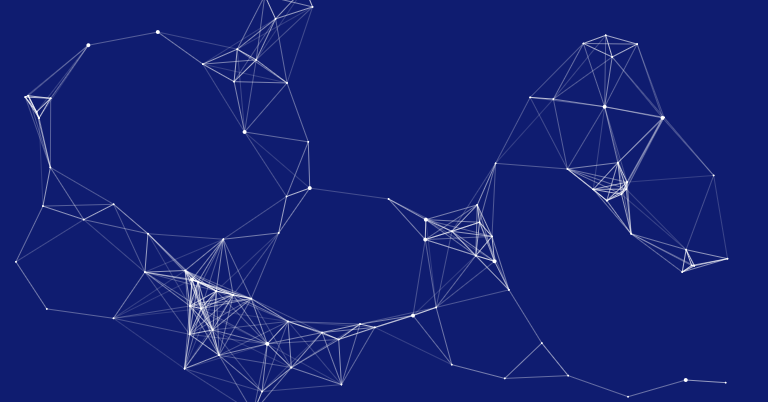
Write a Shadertoy shader that draws this background.

```glsl
// Plexus network: thin white links and small dots on deep navy blue.

const float LINK_REACH = 0.22;   // longest link, in canvas heights
const int MAX_NEAR = 64;

// Sparse chains of nodes: centre xy, radii xy
const vec4 LOOPS[7] = vec4[7](
    vec4(0.44, 0.66, 0.34, 0.27), vec4(0.19, 0.34, 0.17, 0.15),
    vec4(0.87, 0.35, 0.20, 0.19), vec4(1.49, 0.72, 0.16, 0.19),
    vec4(1.66, 0.52, 0.14, 0.17), vec4(1.22, 0.16, 0.15, 0.13),
    vec4(1.62, 0.05, 0.21, 0.03));

// Dense knots of nodes: centre xy, spread
const vec3 CLUMPS[13] = vec3[13](
    vec3(0.42, 0.22, 0.11), vec3(0.52, 0.18, 0.11), vec3(0.58, 0.23, 0.12),
    vec3(0.61, 0.09, 0.13), vec3(0.86, 0.12, 0.08), vec3(1.14, 0.50, 0.11),
    vec3(1.15, 0.44, 0.09), vec3(1.52, 0.55, 0.05), vec3(1.76, 0.31, 0.07),
    vec3(1.46, 0.84, 0.12), vec3(0.56, 0.76, 0.10), vec3(0.12, 0.76, 0.06),
    vec3(0.70, 0.99, 0.08));

vec2 nearNodes[MAX_NEAR];
int nearCount = 0;
float dotCover = 0.0;

vec2 hash2(float n) {
    return fract(sin(vec2(n * 127.1, n * 311.7)) * 43758.5453);
}

// Keep a node that can affect this point, and draw its dot
void visitNode(vec2 node, vec2 p, float seed, float px) {
    float d = distance(p, node);
    if (d > LINK_REACH + 0.01 || nearCount >= MAX_NEAR) return;
    nearNodes[nearCount++] = node;
    float radius = mix(0.0022, 0.0048, step(0.88, hash2(seed + 300.0).x));
    dotCover = max(dotCover, clamp(0.5 + (radius - d) / px, 0.0, 1.0));
}

float segmentDistance(vec2 p, vec2 a, vec2 b) {
    vec2 ab = b - a;
    float t = clamp(dot(p - a, ab) / max(dot(ab, ab), 1e-6), 0.0, 1.0);
    return distance(p, a + ab * t);
}

void mainImage(out vec4 fragColor, in vec2 fragCoord) {
    float px = 1.0 / iResolution.y;
    vec2 p = fragCoord * px;
    float seed = 1.0;

    // Nodes strung around the loops at an even spacing
    for (int i = 0; i < 7; i++) {
        vec4 ring = LOOPS[i];
        int count = int((ring.z + ring.w) * 19.0);
        for (int k = 0; k < count; k++) {
            vec2 h = hash2(seed) - 0.5;
            float angle = 6.2832 * (float(k) + 0.35 * h.x) / float(count) + float(i);
            vec2 dir = vec2(cos(angle), sin(angle));
            visitNode(ring.xy + dir * (ring.zw + 0.05 * h.y), p, seed, px);
            seed += 1.0;
        }
    }

    // Nodes scattered inside the clumps
    for (int i = 0; i < 13; i++) {
        for (int k = 0; k < 4; k++) {
            vec2 offset = 2.0 * hash2(seed) - 1.0;
            visitNode(CLUMPS[i].xy + CLUMPS[i].z * offset, p, seed, px);
            seed += 1.0;
        }
    }

    // Links between close nodes, brighter when shorter
    vec3 color = vec3(0.06, 0.11, 0.44);
    float width = 0.0025;
    for (int i = 0; i < nearCount; i++) {
        for (int j = 0; j < i; j++) {
            float span = distance(nearNodes[i], nearNodes[j]);
            if (span > LINK_REACH) continue;
            float d = segmentDistance(p, nearNodes[i], nearNodes[j]);
            float cover = clamp((0.5 * (width + px) - d) / px, 0.0, min(1.0, width / px));
            float alpha = 0.14 + 0.76 * (1.0 - span / LINK_REACH);
            color = mix(color, vec3(1.0), cover * alpha);
        }
    }

    color = mix(color, vec3(1.0), dotCover);
    fragColor = vec4(color, 1.0);
}
```
